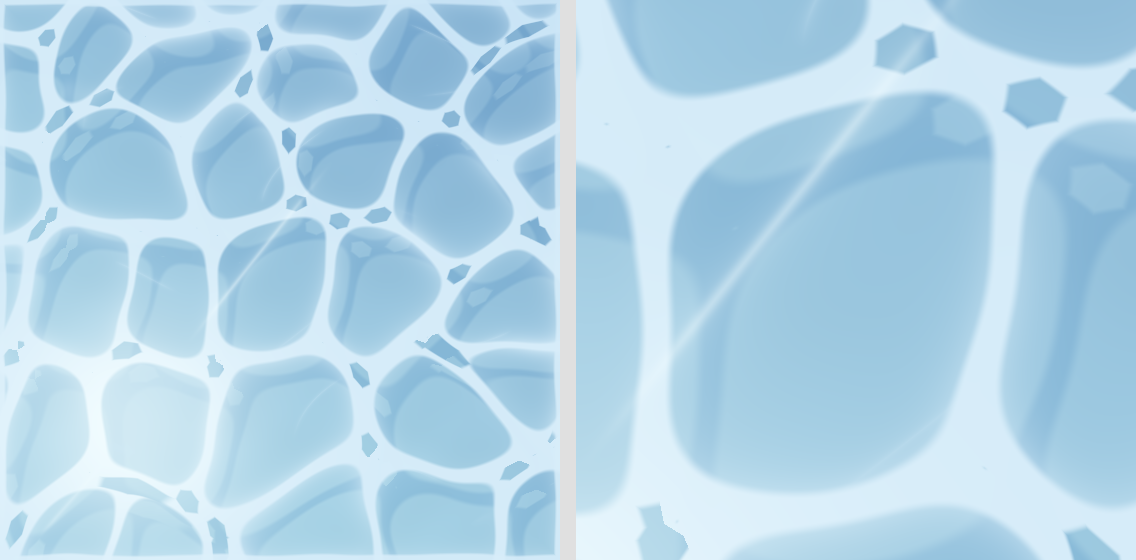
Left, the full canvas; right, a detail of the centre.
This texture is drawn by a WebGL 2 fragment shader. Its source:

```glsl
#version 300 es
precision highp float;

#define CELLS 4.9
#define JITTER 0.78
#define ROUNDING 10.5
#define LINE_WIDTH 0.0085
#define SOFTNESS 0.0032
#define HALO_SIZE 0.016
#define SHADOW_SHIFT vec2(-0.034, 0.046)
#define GLOW_CENTER vec2(0.23, 0.24)
#define WATER_DEEP vec3(0.52, 0.70, 0.83)
#define WATER_LIGHT vec3(0.645, 0.82, 0.895)
#define FOAM vec3(0.83, 0.92, 0.975)
#define SUNLIT vec3(0.95, 0.99, 1.0)

uniform vec2 u_resolution;
out vec4 fragColor;

vec2 hash2(vec2 p) {
    vec3 h = fract(p.xyx * vec3(0.1031, 0.1030, 0.0973));
    h += dot(h, h.yzx + 33.33);
    return fract((h.xx + h.yz) * h.zy);
}

// Layered sines, roughly 0 to 1
float waves(vec2 p) {
    float a = sin(p.x + 1.7 * sin(p.y * 0.8 + 0.6));
    float b = sin(p.y * 1.3 - p.x * 0.7 + 1.4 * sin(p.x * 0.9));
    return 0.5 + 0.25 * (a + b);
}

// Canvas to cell space: bent edges, smaller cells toward the top
vec2 cellSpace(vec2 p) {
    p += 0.012 * sin(p.yx * vec2(17.0, 15.0) + vec2(0.4, 2.1));
    p += 0.004 * sin(p.yx * vec2(43.0, 39.0) + vec2(3.0, 1.0));
    float x = (p.x - 0.5) * (0.94 + 0.16 * p.y) - 0.06 * p.y;
    return vec2(x, p.y * (0.84 + 0.17 * p.y)) * CELLS + vec2(13.4, 7.3);
}

vec2 cellPoint(vec2 id) {
    return id + 0.5 + JITTER * (hash2(id) - 0.5);
}

// x: rounded distance to the cell wall, y: distance to an open junction
vec2 cellWeb(vec2 p) {
    vec2 q = cellSpace(p);
    vec2 base = floor(q);
    vec3 near = vec3(9.0);
    vec2 id1 = base, id2 = base, id3 = base;
    for (int j = -2; j <= 2; j++)
    for (int i = -2; i <= 2; i++) {
        vec2 id = base + vec2(i, j);
        float d = length(cellPoint(id) - q);
        if (d < near.x) {
            near = vec3(d, near.xy);
            id3 = id2; id2 = id1; id1 = id;
        } else if (d < near.y) {
            near = vec3(near.x, d, near.y);
            id3 = id2; id2 = id;
        } else if (d < near.z) {
            near.z = d;
            id3 = id;
        }
    }

    // Smooth minimum over the walls fills the corners
    vec2 a = cellPoint(id1) - q;
    float sum = 0.0;
    for (int j = -2; j <= 2; j++)
    for (int i = -2; i <= 2; i++) {
        if (i == 0 && j == 0) continue;
        vec2 b = cellPoint(id1 + vec2(i, j)) - q;
        sum += exp(-ROUNDING * dot(0.5 * (a + b), normalize(b - a)));
    }
    float wall = -log(sum) / ROUNDING;
    float opening = 0.13 * step(0.5, hash2(id1 + id2 + id3).x);
    return vec2(wall, near.z - near.x - opening) / CELLS;
}

float webMask(vec2 web, float width, float soft) {
    float line = 1.0 - smoothstep(width - soft, width + soft, web.x);
    return line * smoothstep(-soft, soft, web.y);
}

// Tapered diagonal beam with a brighter core
float beam(vec2 p, vec2 start, vec2 end) {
    vec2 axis = end - start;
    float along = dot(p - start, axis) / dot(axis, axis);
    float across = length(p - start - axis * along);
    float fade = smoothstep(0.0, 0.3, along) * smoothstep(1.0, 0.6, along);
    return fade * (0.5 * exp(-across / 0.010) + 0.5 * exp(-pow(across / 0.004, 2.0)));
}

void main() {
    vec2 uv = gl_FragCoord.xy / u_resolution;
    float soft = max(SOFTNESS, 0.8 / u_resolution.y);
    float glow = exp(-dot(uv - GLOW_CENTER, uv - GLOW_CENTER) / 0.045);
    float variation = waves(uv * 11.0 + 2.0);

    // Water body
    float depth = dot(uv, vec2(0.42, 0.68)) + 0.12 * (waves(uv * 5.0) - 0.5);
    vec3 color = mix(WATER_LIGHT, WATER_DEEP, smoothstep(0.15, 1.1, depth));
    color += 0.012 * (waves(uv * vec2(23.0, 31.0)) - 0.5);

    // Shadow of the web on the floor
    vec2 floorPos = uv + SHADOW_SHIFT + 0.006 * sin(uv.yx * 21.0);
    float shadow = webMask(cellWeb(floorPos), LINE_WIDTH * (0.5 + 0.6 * variation), soft * 1.3);
    color = mix(color, color * vec3(0.87, 0.925, 0.965), shadow * (1.0 - 0.6 * glow));

    // Sunlight and faint ripples
    color = mix(color, SUNLIT, 0.58 * glow);
    float ripple = abs(waves(uv * vec2(13.0, 19.0) + 4.0) - 0.52);
    float ripplePatch = smoothstep(0.68, 0.9, waves(uv.yx * 16.0 + 1.0));
    color = mix(color, FOAM, 0.3 * ripplePatch * exp(-ripple / 0.025));

    // Foam web with a soft inner halo
    vec2 web = cellWeb(uv);
    float foam = webMask(web, LINE_WIDTH * (0.65 + 0.75 * variation), soft);
    float halo = exp(-max(web.x - LINE_WIDTH, 0.0) / HALO_SIZE);
    halo *= mix(0.12, 0.62, smoothstep(0.25, 0.8, waves(uv.yx * 9.0 + 5.0)));
    vec3 foamColor = mix(FOAM, SUNLIT, clamp(0.12 + 0.9 * glow, 0.0, 1.0));
    foamColor -= vec3(0.05, 0.03, 0.01) * smoothstep(0.6, 1.2, depth);
    color = mix(color, foamColor, halo * smoothstep(-soft, soft, web.y));
    color = mix(color, foamColor, 0.95 * foam);

    // Diagonal light beams
    float light = beam(uv, vec2(0.33, 0.38), vec2(0.60, 0.72));
    light += 0.7 * beam(uv, vec2(0.06, 0.03), vec2(0.20, 0.19));
    color = mix(color, SUNLIT, 0.5 * light);

    // Pale uneven rim
    vec2 side = min(uv, 1.0 - uv);
    float rim = min(side.x, side.y) + 0.005 * (waves(uv * 27.0) - 0.5);
    float rimMask = 1.0 - smoothstep(0.006, 0.014, rim);
    rimMask = max(rimMask, 0.6 * exp(-max(rim, 0.0) / 0.014));
    color = mix(color, foamColor, 0.9 * rimMask);

    fragColor = vec4(clamp(color, 0.0, 1.0), 1.0);
}
```
